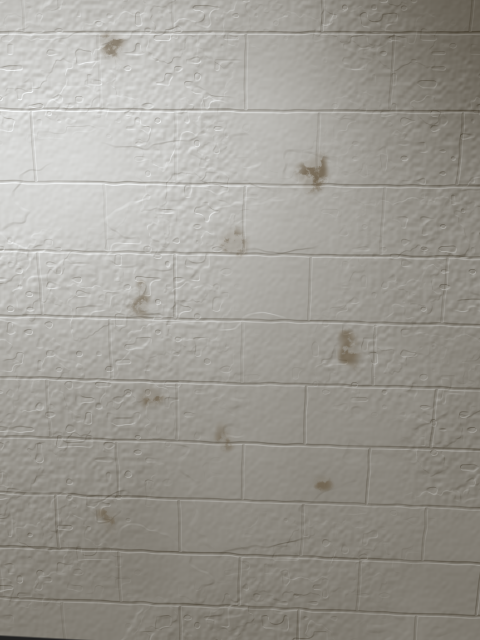
A WebGL 1 fragment shader for this texture:

```glsl
precision highp float;
// Painted concrete block wall in running bond, seen in slight perspective.
// A height field (joints, stipple, paint edges, pits) is lit from the upper
// left, then a broad pool of light and speckled brown stains are added.

uniform vec2 u_resolution;

#define ROWS 8.0          // courses per canvas height at the first joint
#define COLUMNS 3.236     // blocks per canvas width at the first joint
#define TAPER 0.0282      // shrinking of each further course
#define TILT 0.033        // slope gained by joints further down
#define JOINT 0.0034      // half width of a joint, in canvas heights
#define RELIEF 0.15       // contrast of the lit relief
#define STIPPLE 0.85      // height of the fine paint texture
#define STAINS 9
#define SHADE_COLOR vec3(0.46, 0.44, 0.40)
#define LIGHT_COLOR vec3(0.82, 0.82, 0.81)
#define STAIN_COLOR vec3(0.40, 0.34, 0.25)

float hash(vec2 p) {
  vec3 a = fract(vec3(p.xyx) * 0.1031);
  a += dot(a, a.yzx + 33.33);
  return fract((a.x + a.y) * a.z);
}

float noise(vec2 p) {
  vec2 i = floor(p), f = fract(p);
  f = f * f * (3.0 - 2.0 * f);
  return mix(mix(hash(i), hash(i + vec2(1.0, 0.0)), f.x),
             mix(hash(i + vec2(0.0, 1.0)), hash(i + 1.0), f.x), f.y);
}

float fbm(vec2 p) {
  float sum = 0.0, amp = 0.5;
  for (int i = 0; i < 4; i++) {
    sum += amp * noise(p);
    p = mat2(1.6, 1.2, -1.2, 1.6) * p + 17.3;
    amp *= 0.5;
  }
  return sum / 0.9375;
}

// Groove depth at q: x in canvas heights, y measured down from the top.
float joints(vec2 q, float aspect) {
  vec2 wobble = vec2(noise(q * 45.0), noise(q * 45.0 + 60.0)) - 0.5;
  vec2 w = q + 0.0025 * wobble;
  float u = w.x / aspect;
  float t = w.y - 0.0508;
  t -= (u - 0.5) * TILT * t;
  float course = t * ROWS / (1.0 - TAPER * ROWS * t);
  float scale = 1.0 + TAPER * course;
  float row = floor(course);
  float column = (u - 0.513 + 0.0015 * course) * COLUMNS * scale
               + 0.5 * mod(row, 2.0) + 0.03 * (hash(vec2(row, 4.0)) - 0.5);

  // Distances to the nearest bed joint and head joint
  float bed = abs(fract(course + 0.5) - 0.5) / (ROWS * scale * scale);
  float head = abs(fract(column + 0.5) - 0.5) * aspect / (COLUMNS * scale);
  float headDepth = 0.3 + 0.6 * hash(vec2(floor(column + 0.5), row + 9.0));
  float bedDepth = 0.65 + 0.5 * noise(q * 14.0);
  return max(bedDepth * smoothstep(JOINT, 0.2 * JOINT, bed),
             headDepth * smoothstep(JOINT, 0.2 * JOINT, head));
}

float wallHeight(vec2 q, float aspect) {
  float rough = smoothstep(0.25, 0.8, noise(q * 7.0 + 3.0));
  float stipple = (0.5 + rough) * (noise(q * 150.0) + 0.6 * noise(q * 75.0));

  // Broken edges of old paint layers and small pits
  float layer = smoothstep(-0.02, 0.02, fbm(q * vec2(8.0, 11.0)) - 0.52);
  float flakes = smoothstep(-0.03, 0.03, fbm(q * 24.0 + 40.0) - 0.56);
  float edges = layer * smoothstep(0.35, 0.65, noise(q * 9.0 + 20.0))
              + flakes * rough * 0.8;
  float pits = smoothstep(0.74, 0.86, noise(q * vec2(65.0, 85.0) + 8.0));
  return STIPPLE * stipple + 0.75 * edges - 0.9 * pits * rough
       - joints(q, aspect);
}

// Speckled stains wandering down the middle of the wall
float stainCover(vec2 q, float aspect) {
  float speckle = smoothstep(0.42, 0.64, fbm(q * 75.0));
  float cover = 0.0;
  for (int i = 0; i < STAINS; i++) {
    float k = float(i);
    vec2 centre = vec2((0.48 - 0.25 * cos(2.346 * k)) * aspect,
                       0.075 + 0.8 * pow(k / 9.0, 0.65));
    float size = mix(0.013, 0.027, hash(vec2(k, 2.0)));
    float d = length((q - centre) * vec2(1.0, 0.85)) / size;
    d += 0.9 * (noise(q * 50.0 + k) - 0.5);
    float strength = mix(0.35, 0.8, hash(vec2(k, 7.0)));
    cover = max(cover, strength * smoothstep(1.1, 0.25, d));
  }
  return cover * (0.25 + 0.75 * speckle);
}

void main() {
  vec2 uv = gl_FragCoord.xy / u_resolution;
  uv.y = 1.0 - uv.y;
  float aspect = u_resolution.x / u_resolution.y;
  vec2 q = vec2(uv.x * aspect, uv.y);

  // Pool of light at the left, dim top right corner
  vec2 fromLamp = (uv - vec2(0.05, 0.24)) / vec2(0.80, 0.42);
  float light = 0.50 + 0.33 * exp(-dot(fromLamp, fromLamp));
  light -= 0.16 * smoothstep(0.5, 0.0, length(uv - vec2(1.0, 0.0)));
  light += 0.06 * (fbm(q * 5.0 + 11.0) - 0.5);

  // Relief: slope toward the light, with darkened joints
  vec2 toLight = 0.0018 * vec2(-0.5, -0.87);
  float slope = wallHeight(q, aspect) - wallHeight(q + toLight, aspect);
  light += RELIEF * clamp(slope, -1.0, 0.8) * (0.4 + 0.8 * light);
  light -= 0.035 * joints(q, aspect);

  vec3 color = mix(SHADE_COLOR, LIGHT_COLOR, (light - 0.46) / 0.36);
  color = mix(color, STAIN_COLOR, stainCover(q, aspect));

  // Dark floor edge at the lower left
  float floorEdge = smoothstep(-0.002, 0.002, uv.y - 0.993 - 0.04 * uv.x);
  color = mix(color, vec3(0.13), floorEdge);
  gl_FragColor = vec4(clamp(color, 0.0, 1.0), 1.0);
}
```
